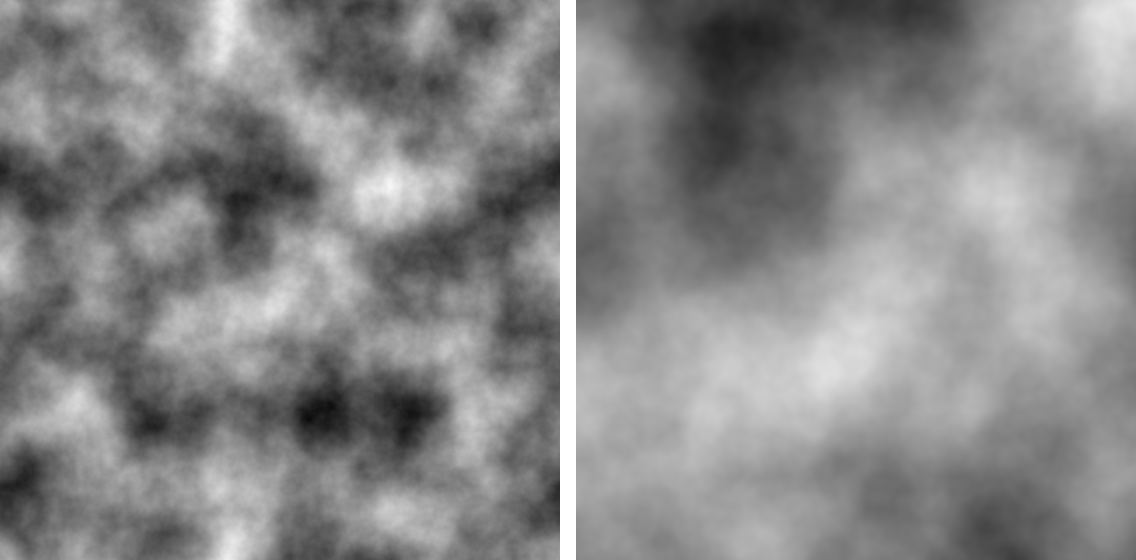
Left: the whole. Right: its middle third, enlarged.
Reproduce this texture procedurally as a WebGL 2 fragment shader.

```glsl
#version 300 es
precision highp float;
// Soft grey clouds: a fractal sum of gradient noise octaves.
// Each octave doubles a whole number of lattice cells and wraps its
// lattice indices, so the canvas tiles in both directions.

uniform vec2 u_resolution;
out vec4 fragColor;

const float TAU = 6.2831853;
const int OCTAVES = 6;
const float BASE_CELLS = 5.0;
const float GAIN = 0.49;
const float MEAN_GREY = 0.494;
const float CONTRAST = 0.585;

float hash(vec2 p) {
    return fract(sin(dot(p, vec2(127.1, 311.7))) * 43758.5453);
}

// Unit gradient of a lattice corner, wrapped to the period
vec2 gradient(vec2 corner, float period, float seed) {
    float angle = TAU * hash(mod(corner, period) + seed);
    return vec2(cos(angle), sin(angle));
}

// Periodic gradient noise, centred on zero
float gradientNoise(vec2 p, float period, float seed) {
    vec2 cell = floor(p);
    vec2 f = p - cell;
    vec2 blend = f * f * f * (f * (f * 6.0 - 15.0) + 10.0);
    vec2 right = vec2(1.0, 0.0);
    vec2 up = vec2(0.0, 1.0);
    float a = dot(gradient(cell, period, seed), f);
    float b = dot(gradient(cell + right, period, seed), f - right);
    float c = dot(gradient(cell + up, period, seed), f - up);
    float d = dot(gradient(cell + 1.0, period, seed), f - 1.0);
    return mix(mix(a, b, blend.x), mix(c, d, blend.x), blend.y);
}

// Sum of octaves: cells double while the amplitude shrinks by the gain
float clouds(vec2 uv, float cells, float gain) {
    float sum = 0.0;
    float amplitude = 1.0;
    for (int i = 0; i < OCTAVES; i++) {
        float seed = 17.0 * float(i) + 8.0;
        // Shift each octave so the lattices do not line up
        vec2 shift = vec2(hash(vec2(seed, 1.0)), hash(vec2(seed, 2.0)));
        sum += amplitude * gradientNoise(uv * cells + shift, cells, seed);
        cells *= 2.0;
        amplitude *= gain;
    }
    return sum;
}

void main() {
    vec2 uv = gl_FragCoord.xy / u_resolution;
    float grey = MEAN_GREY + CONTRAST * clouds(uv, BASE_CELLS, GAIN);
    fragColor = vec4(vec3(clamp(grey, 0.0, 1.0)), 1.0);
}
```
